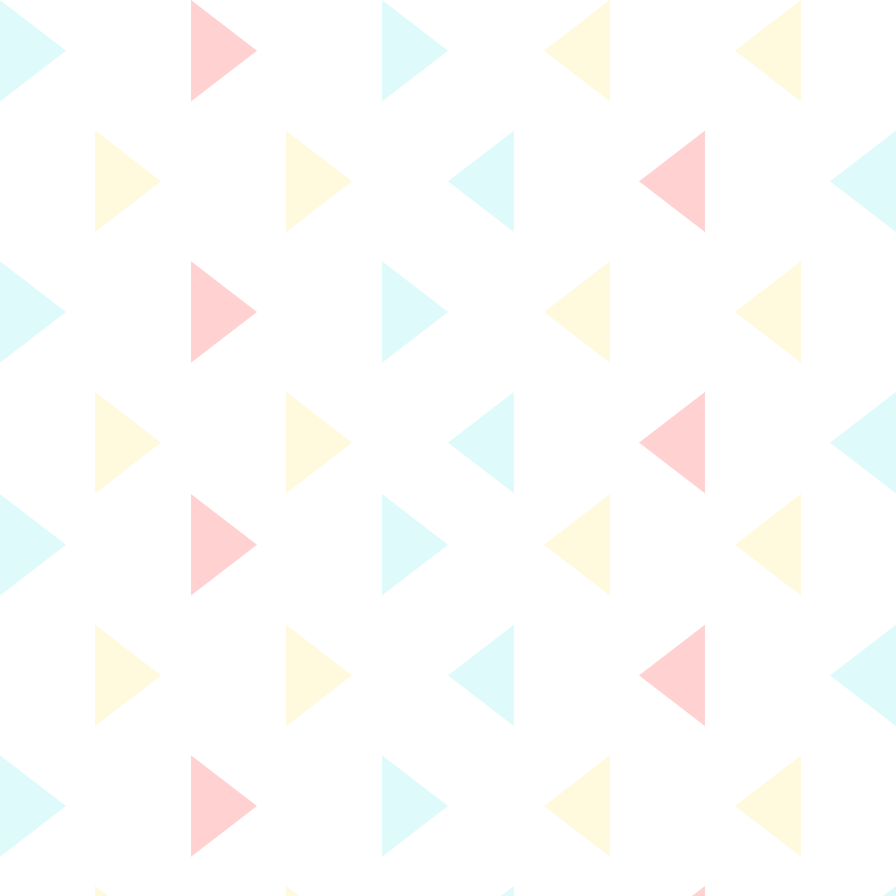
Reproduce this pattern procedurally as a WebGL 2 fragment shader.

```glsl
#version 300 es
precision highp float;
// Pastel triangles in staggered rows on white, pointing inward from both sides.
// The right half mirrors the left with row parity swapped; each tile holds
// four rows, the last one cut short where the next tile begins.

uniform vec2 u_resolution;
out vec4 outColor;

// Signed distance to a triangle with its base on x = 0 and its tip at (size.x, 0).
float triangleDistance(vec2 p, vec2 size) {
    float slant = dot(vec2(p.x, abs(p.y)) - vec2(size.x, 0.0), normalize(size.yx));
    return max(-p.x, slant);
}

void main() {
    vec2 uv = gl_FragCoord.xy / u_resolution;
    float pixel = 1.0 / min(u_resolution.x, u_resolution.y);

    // Rows, counted from the top of each tile
    float tileY = mod(1.0 - uv.y, 0.5514);
    float row = floor(tileY / 0.1458);
    float y = tileY - row * 0.1458 - 0.0566;

    // Mirror about the centre line and swap the row parity there
    float mirrored = step(0.5, uv.x);
    float x = mix(uv.x, 1.0 - uv.x, mirrored);
    float parity = mod(row + mirrored, 2.0);

    // Columns; odd rows are shifted by half a step
    x -= parity * 0.1061;
    float column = floor(x / 0.2132 + 0.2);
    x -= column * 0.2132;

    // Even rows alternate aqua and pink, odd rows are cream
    vec3 aqua = vec3(0.87, 0.98, 0.98);
    vec3 pink = vec3(1.0, 0.82, 0.82);
    vec3 cream = vec3(1.0, 0.975, 0.87);
    vec3 tint = mix(mix(aqua, pink, mod(column, 2.0)), cream, parity);

    float d = triangleDistance(vec2(x, y), vec2(0.0736, 0.0566));
    float coverage = 1.0 - smoothstep(-0.7 * pixel, 0.7 * pixel, d);
    outColor = vec4(mix(vec3(1.0), tint, coverage), 1.0);
}
```
